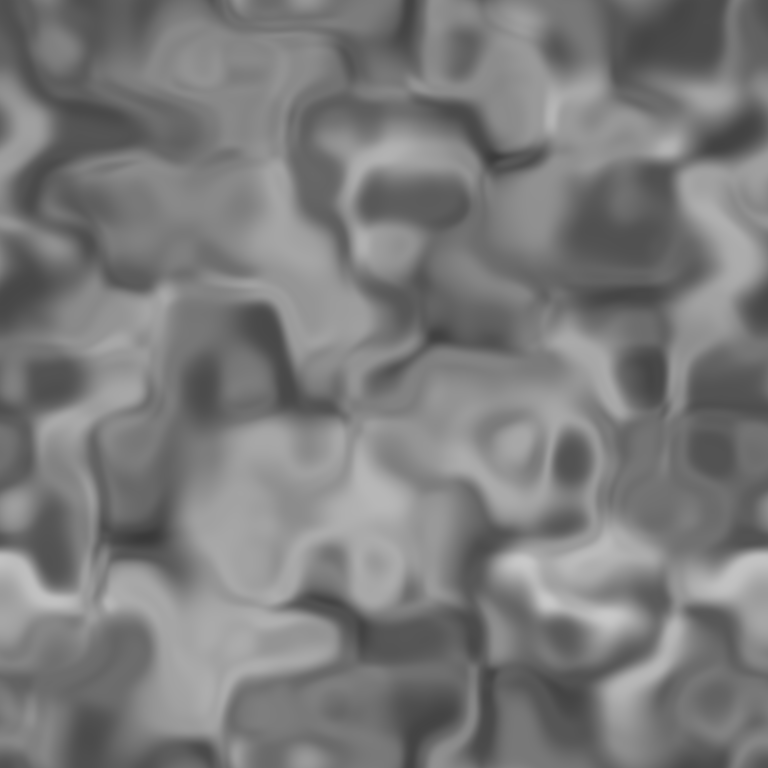
This texture is drawn by a WebGL 1 fragment shader. Its source:

```glsl
precision highp float;
// Soft grey smoke: tiling value noise folded into streaks by a noise warp.

uniform vec2 u_resolution;

float hash(vec2 cell, float seed) {
  return fract(sin(dot(cell, vec2(127.1, 311.7)) + seed * 74.7) * 43758.5453);
}

// Value noise that wraps after a whole number of cells.
float wrappedNoise(vec2 p, float period, float seed) {
  vec2 cell = floor(p);
  vec2 f = p - cell;
  vec2 blend = f * f * f * (f * (f * 6.0 - 15.0) + 10.0);
  vec2 low = mod(cell, period);
  vec2 high = mod(cell + 1.0, period);
  float bottom = mix(hash(low, seed), hash(vec2(high.x, low.y), seed), blend.x);
  float top = mix(hash(vec2(low.x, high.y), seed), hash(high, seed), blend.x);
  return mix(bottom, top, blend.y);
}

void main() {
  vec2 uv = gl_FragCoord.xy / u_resolution;
  vec2 p = uv * 12.0;

  // Shift the sampling point enough to pinch and fold the blobs.
  vec2 warp = vec2(wrappedNoise(p, 12.0, 1.0), wrappedNoise(p, 12.0, 2.0)) - 0.5;
  vec2 q = p + 1.9 * warp;

  // Broad blobs with a faint finer layer.
  float blobs = wrappedNoise(q, 12.0, 3.0) - 0.5;
  float detail = wrappedNoise(q * 2.0, 24.0, 4.0) - 0.5;
  float grey = 0.495 + 0.46 * (blobs + 0.28 * detail);

  gl_FragColor = vec4(vec3(grey), 1.0);
}
```
